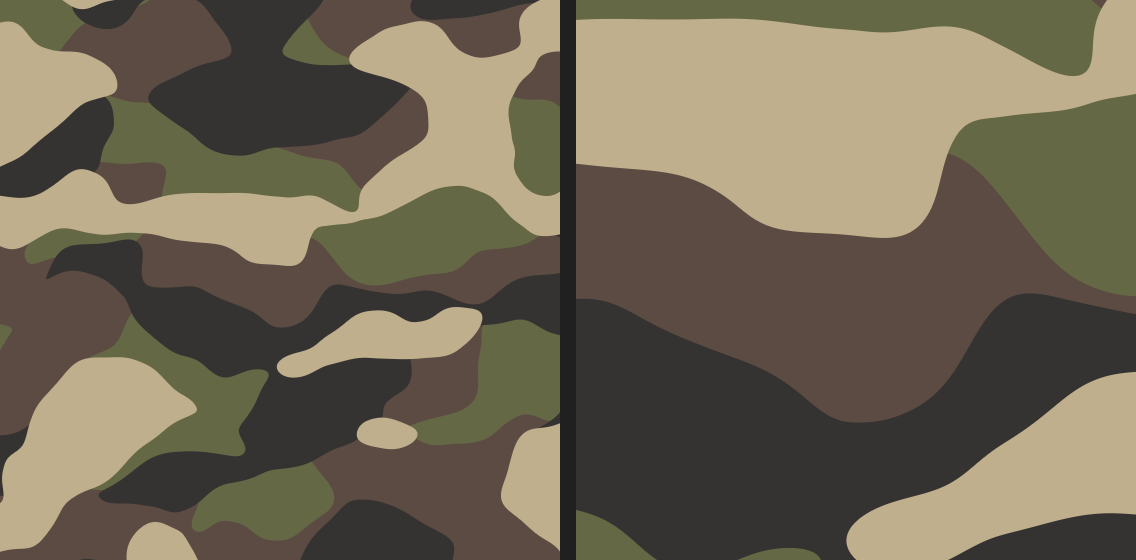
Left: the whole. Right: its middle third, enlarged.
A WebGL 1 fragment shader for this pattern:

```glsl
precision highp float;
// Four-colour woodland camouflage: scattered, flattened blobs of each colour are
// summed into smooth fields, bent by noise into lobes and tongues, then stacked
// as layers (green, brown, black, tan) wherever a field beats the ones below it.

uniform vec2 u_resolution;

#define GRID vec2(5.0, 9.8)          // blobs across and up the canvas
#define SLANT 0.08                   // rise of the blobs towards the right
#define JITTER 0.85                  // scatter of blob centres inside their cells
#define FALLOFF 2.7                  // higher gives tighter, more angular blobs
#define LOBE_FREQ 6.2                // broad bends of the outlines
#define LOBE_SIZE vec2(0.17, 0.13)
#define NOTCH_FREQ 12.0              // smaller bumps and notches
#define NOTCH_SIZE vec2(0.050, 0.038)
#define LAYER_BIAS vec3(0.20, 0.28, 0.53) // growth of brown, black and tan
#define SEED vec2(17.0, 43.0)

const vec3 GREEN = vec3(0.392, 0.408, 0.267);
const vec3 BROWN = vec3(0.361, 0.294, 0.259);
const vec3 BLACK = vec3(0.208, 0.200, 0.194);
const vec3 TAN   = vec3(0.749, 0.686, 0.549);

float hash(vec2 p) {
    return fract(sin(dot(p, vec2(127.1, 311.7))) * 43758.5);
}

vec2 hash2(vec2 p) {
    return vec2(hash(p), hash(p + vec2(57.3, 19.7)));
}

// Smooth two-channel value noise, centred on zero.
vec2 noise2(vec2 p) {
    vec2 i = floor(p);
    vec2 f = fract(p);
    f = f * f * f * (f * (f * 6.0 - 15.0) + 10.0);
    vec2 low  = mix(hash2(i), hash2(i + vec2(1.0, 0.0)), f.x);
    vec2 high = mix(hash2(i + vec2(0.0, 1.0)), hash2(i + vec2(1.0, 1.0)), f.x);
    return mix(low, high, f.y) - 0.5;
}

// Every 2 x 2 block of cells holds all four colours in a shuffled order.
float colourIndex(vec2 cell) {
    vec2 block = floor(cell * 0.5 + 0.01);
    vec2 local = cell - 2.0 * block;
    vec2 rnd = hash2(block + SEED);
    if (rnd.x > 0.5) local = local.yx;
    float stride = fract(rnd.x * 2.0) > 0.5 ? 1.0 : 3.0;
    float index = (local.x + 2.0 * local.y) * stride + floor(rnd.y * 4.0);
    return mod(index + 0.5, 4.0) - 0.5;
}

// Strength of green, brown, black and tan at a point in cell units.
vec4 colourFields(vec2 p) {
    vec2 base = floor(p);
    vec4 fields = vec4(1e-7);
    for (int y = -2; y <= 2; y++) {
        for (int x = -2; x <= 2; x++) {
            vec2 cell = base + vec2(float(x), float(y));
            vec2 centre = cell + 0.5 + JITTER * (hash2(cell + SEED.yx) - 0.5);
            vec2 d = p - centre;
            vec4 offset = abs(vec4(0.0, 1.0, 2.0, 3.0) - colourIndex(cell));
            fields += exp(-FALLOFF * dot(d, d)) * vec4(lessThan(offset, vec4(0.5)));
        }
    }
    return fields;
}

// Positive where brown, black and tan cover the layers beneath them.
vec3 layerMargins(vec2 p) {
    vec2 bent = p + LOBE_SIZE * noise2(p * LOBE_FREQ + SEED);
    bent += NOTCH_SIZE * noise2(p * NOTCH_FREQ + SEED.yx);
    bent.y -= SLANT * bent.x;
    vec4 f = colourFields(bent * GRID);
    vec3 below = vec3(f.x, f.x + f.y, f.x + f.y + f.z);
    return log(f.yzw / below) + LAYER_BIAS;
}

void main() {
    vec2 p = gl_FragCoord.xy / u_resolution.y;
    float pixel = 1.0 / u_resolution.y;

    // Change of each margin over one pixel gives crisp, smooth edges.
    vec3 margin = layerMargins(p);
    vec3 dx = layerMargins(p + vec2(pixel, 0.0)) - margin;
    vec3 dy = layerMargins(p + vec2(0.0, pixel)) - margin;
    vec3 slope = sqrt(dx * dx + dy * dy) + 1e-5;
    vec3 cover = clamp(0.5 + margin / slope, 0.0, 1.0);

    vec3 colour = mix(GREEN, BROWN, cover.x);
    colour = mix(colour, BLACK, cover.y);
    colour = mix(colour, TAN, cover.z);
    gl_FragColor = vec4(colour, 1.0);
}
```
